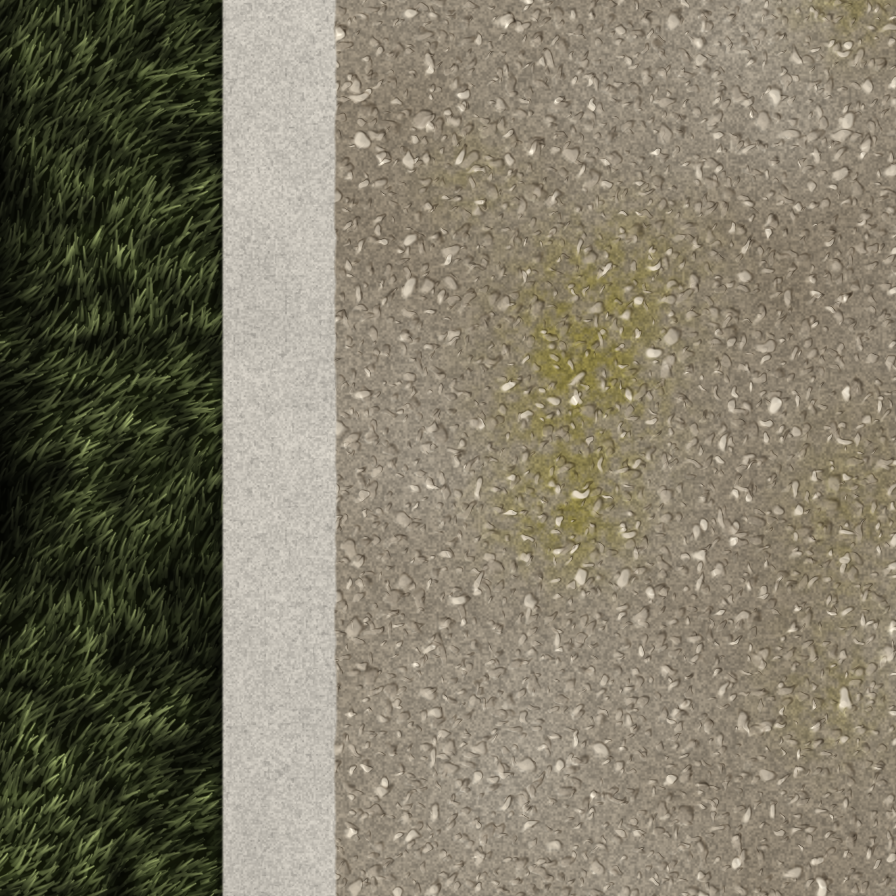
Write a three.js fragment shader that draws this texture.

```glsl
// Ground seen from above: a strip of grass, a pale concrete kerb and worn asphalt.
// Grass is layered tapered blades on jittered grids, asphalt is noise with embossed
// pebbles scattered the same way, and soft spots place the moss and worn areas.
varying vec2 vUv;

vec2 hash2(vec2 p) {
  vec3 q = fract(p.xyx * vec3(0.1031, 0.1030, 0.0973));
  q += dot(q, q.yzx + 33.33);
  return fract((q.xx + q.yz) * q.zy);
}

float noise(vec2 p) {
  vec2 i = floor(p), f = fract(p);
  f = f * f * (3.0 - 2.0 * f);
  return mix(mix(hash2(i).x, hash2(i + vec2(1, 0)).x, f.x),
             mix(hash2(i + vec2(0, 1)).x, hash2(i + vec2(1, 1)).x, f.x), f.y);
}

float fbm(vec2 p) {
  float sum = 0.0, amp = 0.5;
  for (int i = 0; i < 4; i++) {
    sum += amp * noise(p);
    p = p * 2.03 + 17.3;
    amp *= 0.5;
  }
  return sum / 0.9375;
}

float spot(vec2 p, vec2 center, vec2 radius) {
  vec2 d = (p - center) / radius;
  return exp(-dot(d, d));
}

vec2 turn(vec2 p, float a) {
  float c = cos(a), s = sin(a);
  return vec2(c * p.x + s * p.y, c * p.y - s * p.x);
}

vec3 grass(vec2 p) {
  vec3 col = vec3(0.05, 0.06, 0.022);
  float lean = 0.85 + 1.1 * (noise(p * 9.0 + 4.0) - 0.5);
  for (int layer = 0; layer < 7; layer++) {
    float depth = float(layer) / 6.0;
    vec2 q = p * (60.0 - 9.0 * depth) + float(layer) * 19.37;
    for (int k = 0; k < 9; k++) {
      vec2 cell = floor(q) + vec2(mod(float(k), 3.0), floor(float(k) / 3.0)) - 1.0;
      vec2 r = hash2(cell + 7.0), s = hash2(cell + 91.0);
      vec2 d = turn(q - cell - r, lean + (s.x - 0.5) * 0.9);
      float along = clamp(d.x / 1.2 + 0.5, 0.0, 1.0);
      float width = 0.1 * (1.0 - 0.75 * along);
      float dist = length(vec2(max(abs(d.x) - 0.55, 0.0), d.y)) - width;
      float shade = s.y * (0.4 + 0.6 * along) * (0.65 + 0.35 * depth);
      vec3 blade = mix(vec3(0.055, 0.07, 0.028), vec3(0.56, 0.60, 0.39), shade);
      col = mix(col, blade, 0.85 * smoothstep(0.08, -0.06, dist));
    }
  }
  // Clumps, dark hollows along the left and shade beside the kerb
  float light = 0.15 + 1.85 * fbm(p * vec2(30.0, 34.0));
  light *= 1.0 - 0.9 * spot(p, vec2(-0.01, 0.46), vec2(0.055, 0.13));
  light *= 1.0 - 0.8 * spot(p, vec2(-0.01, 0.80), vec2(0.04, 0.12));
  light *= 1.0 - 0.35 * spot(p, vec2(0.20, 0.30), vec2(0.09, 0.13));
  light *= 1.0 + 0.2 * spot(p, vec2(0.06, 0.05), vec2(0.16, 0.18));
  return col * light * (1.0 - 0.35 * smoothstep(0.235, 0.248, p.x));
}

// Adds one scattered layer of pebbles with a lit face and a shaded rim
vec3 pebbles(vec3 col, vec2 p, float scale, float seed) {
  vec2 q = p * scale;
  q += 0.3 * (vec2(noise(q * 2.7 + seed), noise(q * 2.7 + seed + 40.0)) - 0.5);
  for (int k = 0; k < 9; k++) {
    vec2 cell = floor(q) + vec2(mod(float(k), 3.0), floor(float(k) / 3.0)) - 1.0;
    vec2 r = hash2(cell + seed), s = hash2(cell + seed + 53.0);
    vec2 d = q - cell - r;
    float size = 0.09 + 0.18 * s.x * s.x;
    vec2 e = turn(d, 0.75 + 2.4 * (s.y - 0.5));
    float dist = length(e * vec2(0.75, 1.0 + 0.9 * r.y)) - size;
    float side = dot(d, vec2(0.75, 0.65)) / (length(d) + 0.02);
    float rim = smoothstep(0.13, 0.0, abs(dist - 0.035));
    col *= 1.0 - rim * (0.07 + 0.27 * side) * vec3(0.92, 1.0, 1.1);
    vec3 stone = mix(vec3(0.63, 0.575, 0.505), vec3(0.87, 0.83, 0.755), r.x * (0.6 + 0.4 * s.x));
    stone *= 1.0 - 0.1 * side;
    col = mix(col, stone, smoothstep(0.07, -0.08, dist) * (0.2 + 0.75 * r.x));
  }
  return col;
}

vec3 asphalt(vec2 p) {
  float wear = 0.45 + 0.8 * (fbm(p * 7.0 + 3.0) - 0.5);
  wear += 0.4 * spot(p, vec2(0.52, 0.20), vec2(0.22, 0.22));
  wear += 0.4 * spot(p, vec2(0.74, 0.90), vec2(0.18, 0.13));
  wear += 0.3 * spot(p, vec2(0.49, 0.46), vec2(0.10, 0.08));
  wear -= 0.3 * spot(p, vec2(0.42, 0.73), vec2(0.10, 0.13));
  wear -= 0.25 * spot(p, vec2(0.96, 0.55), vec2(0.15, 0.25));
  vec3 col = mix(vec3(0.51, 0.465, 0.395), vec3(0.625, 0.59, 0.53), clamp(wear, 0.0, 1.0));
  float moss = 0.65 * spot(p, vec2(0.65, 0.58), vec2(0.085, 0.11));
  moss += 0.5 * spot(p, vec2(0.63, 0.42), vec2(0.075, 0.06));
  moss += 0.25 * spot(p, vec2(0.70, 0.70), vec2(0.10, 0.07));
  moss += 0.25 * spot(p, vec2(0.95, 0.42), vec2(0.07, 0.10));
  moss += 0.25 * spot(p, vec2(0.93, 0.22), vec2(0.07, 0.07));
  moss += 0.3 * spot(p, vec2(0.95, 0.99), vec2(0.06, 0.05));
  moss += 0.2 * spot(p, vec2(0.53, 0.80), vec2(0.05, 0.05));
  moss *= 0.25 + smoothstep(0.25, 0.75, fbm(p * 70.0));
  col = mix(col, vec3(0.50, 0.46, 0.18), clamp(moss, 0.0, 0.7));
  col *= 1.0 + 0.17 * (noise(p * 210.0) - 0.5) + 0.24 * (noise(p * 430.0) - 0.5);
  col = pebbles(col, p, 56.0, 11.0);
  return pebbles(col, p, 37.0, 73.0);
}

vec3 kerb(vec2 p) {
  vec3 col = vec3(0.765, 0.745, 0.705) * (0.95 + 0.1 * fbm(p * 14.0));
  col *= 1.0 + 0.08 * (noise(p * 230.0) - 0.5) + 0.17 * (noise(p * 470.0) - 0.5);
  return col * (1.0 - 0.1 * smoothstep(0.75, 0.95, noise(p * 260.0 + 9.0)));
}

void main() {
  vec2 p = vUv;
  float roadEdge = 0.3745 + 0.003 * (noise(vec2(p.y * 60.0, 2.0)) - 0.5);
  vec3 col = kerb(p);
  if (p.x < 0.255) col = mix(grass(p), col, smoothstep(0.2465, 0.2505, p.x));
  if (p.x > 0.365) col = mix(col, asphalt(p), smoothstep(-0.002, 0.002, p.x - roadEdge));
  gl_FragColor = vec4(col, 1.0);
}
```
